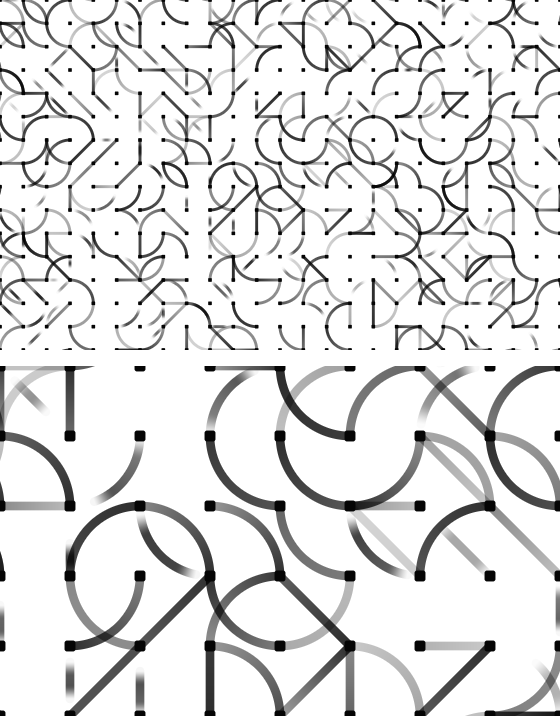
Top: the whole. Bottom: its middle third, enlarged.
Reproduce this pattern procedurally as a Shadertoy shader.

```glsl
// Translucent ink strokes on a white dot grid: quarter arcs, diagonals and
// straight links join neighbouring dots. Each cell hashes a few strokes, some
// only partly drawn with soft ends, and their ink multiplies where they cross.

const float ROWS = 15.0;
const float STROKE_RADIUS = 0.062;
const float DOT_RADIUS = 0.078;
const float DOT_ROUNDING = 0.035;
const float QUARTER_TURN = 1.5707963;
const int LAYERS = 3;
const float STROKE_CHANCE = 0.43;
const float ARC_SHARE = 0.56;
const float DIAGONAL_SHARE = 0.19;
const float PARTIAL_SHARE = 0.3;
const vec3 PAPER = vec3(1.0);
const vec3 DOT_INK = vec3(0.02);

// Four random values from a cell and a stream number.
vec4 hash4(vec2 cell, int stream) {
    uvec4 v = uvec4(ivec4(ivec2(cell) + 64, stream, stream * 7 + 3));
    v = v * 1664525u + 1013904223u;
    for (int i = 0; i < 2; i++) {
        v += v.yzxy * v.wxyz;
        v ^= v >> 16u;
    }
    return vec4(v >> 8u) / 16777216.0;
}

vec2 quarterRotate(vec2 p, float turns) {
    float angle = floor(turns) * QUARTER_TURN;
    float c = cos(angle), s = sin(angle);
    return vec2(c * p.x - s * p.y, s * p.x + c * p.y);
}

float coverage(float dist, float pixel) {
    return clamp(0.5 - dist / pixel, 0.0, 1.0);
}

// Both return the distance to the drawn span and the position along it.
vec2 arcStroke(vec2 p, vec2 span) {
    float t = clamp(atan(p.y, p.x) / QUARTER_TURN, span.x, span.y);
    float angle = t * QUARTER_TURN;
    return vec2(length(p - vec2(cos(angle), sin(angle))), t);
}

vec2 lineStroke(vec2 p, vec2 end, vec2 span) {
    float t = clamp(dot(p, end) / dot(end, end), span.x, span.y);
    return vec2(length(p - end * t), t);
}

// Opacity of one hashed stroke; p is measured from the cell centre.
float strokeInk(vec2 p, vec2 cell, int layer, float pixel) {
    vec4 shape = hash4(cell, layer * 2);
    vec4 tone = hash4(cell, layer * 2 + 1);
    if (shape.x > STROKE_CHANCE) return 0.0;

    // Drawn span: usually whole, sometimes a short piece.
    bool partial = shape.w < PARTIAL_SHARE;
    vec2 span = vec2(0.0, 1.0);
    if (partial) {
        float size = mix(0.4, 0.8, tone.z);
        float start = tone.w * (1.0 - size);
        span = vec2(start, start + size);
    }

    vec2 q = quarterRotate(p, shape.z * 4.0) + 0.5;
    vec2 stroke;
    if (shape.y < ARC_SHARE) stroke = arcStroke(q, span);
    else if (shape.y < ARC_SHARE + DIAGONAL_SHARE) stroke = lineStroke(q, vec2(1.0), span);
    else stroke = lineStroke(q, vec2(1.0, 0.0), span);

    // Ink thins along the stroke; partial pieces fade out at their ends.
    float strength = mix(0.18, 0.82, min(1.0, tone.x * 1.55));
    float ink = strength * mix(1.0, mix(0.45, 1.0, tone.y), stroke.y);
    if (partial) {
        float toEnd = min(stroke.y - span.x, span.y - stroke.y);
        ink *= smoothstep(-0.03, 0.2, toEnd);
    }
    return ink * coverage(stroke.x - STROKE_RADIUS, pixel);
}

float gridDot(vec2 p) {
    vec2 d = abs(p - floor(p + 0.5)) - (DOT_RADIUS - DOT_ROUNDING);
    return length(max(d, 0.0)) + min(max(d.x, d.y), 0.0) - DOT_ROUNDING;
}

void mainImage(out vec4 fragColor, in vec2 fragCoord) {
    float pixel = ROWS / iResolution.y;
    vec2 p = fragCoord * pixel;
    vec3 color = PAPER;

    // Strokes spill over cell borders, so visit the four nearest cells.
    vec2 base = floor(p - 0.5);
    for (int n = 0; n < 4; n++) {
        vec2 cell = base + vec2(n & 1, n >> 1);
        for (int layer = 0; layer < LAYERS; layer++) {
            color *= 1.0 - strokeInk(p - cell - 0.5, cell, layer, pixel);
        }
    }

    color = mix(color, DOT_INK, coverage(gridDot(p), pixel));
    fragColor = vec4(color, 1.0);
}
```
